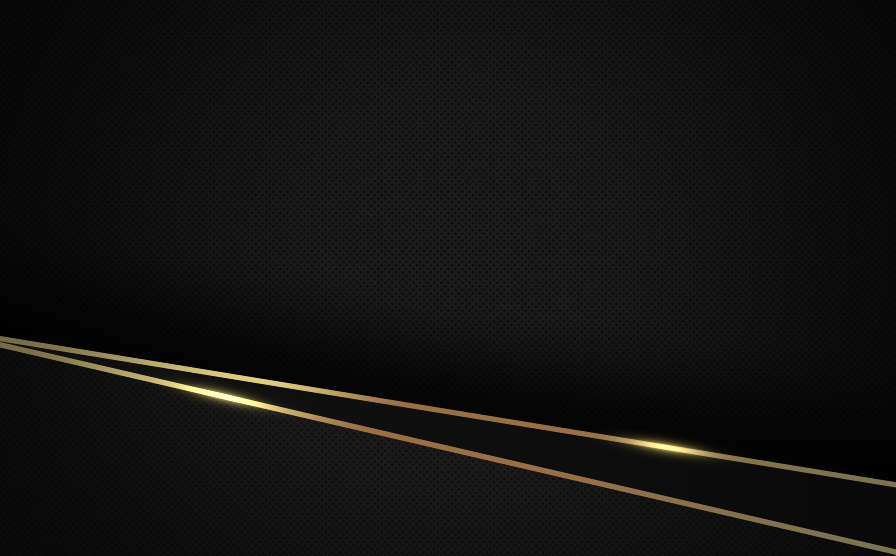
Write a Shadertoy shader that draws this background.

```glsl
// Dark perforated panels divided by two slanted gold strips with soft flares.

// Signed height above the line from left height a to right height b.
float heightAbove(vec2 p, float aspect, float a, float b) {
    float slope = (b - a) / aspect;
    return (p.y - a - slope * p.x) / sqrt(1.0 + slope * slope);
}

// Staggered round holes: 1 inside a hole, 0 on the surface.
float perforation(vec2 p, float pixel) {
    vec2 period = vec2(0.0126, 0.0126);
    vec2 a = (fract(p / period) - 0.5) * period;
    vec2 b = (fract(p / period + 0.5) - 0.5) * period;
    float d = min(length(a), length(b)) - 0.0023;
    return 1.0 - smoothstep(-0.6 * pixel, 0.6 * pixel, d);
}

// Gold running from olive through pale yellow and bronze back to olive.
vec3 goldTone(float x, float highlight) {
    vec3 olive = vec3(0.46, 0.42, 0.27);
    vec3 pale = vec3(0.87, 0.81, 0.50);
    vec3 bronze = vec3(0.60, 0.44, 0.26);
    vec3 tone = mix(olive, pale, smoothstep(0.0, highlight, x));
    tone = mix(tone, bronze, smoothstep(highlight, highlight + 0.17, x));
    return mix(tone, vec3(0.49, 0.45, 0.30), smoothstep(0.55, 0.95, x));
}

// Glow stretched along a strip, with a wide halo and a narrow hot core.
vec3 flare(float along, float across) {
    float halo = exp(-pow(along / 0.072, 2.0) - pow(across / 0.013, 2.0));
    float core = exp(-pow(along / 0.058, 2.0) - pow(across / 0.006, 2.0));
    return halo * vec3(0.42, 0.38, 0.17) + core * vec3(0.40, 0.39, 0.27);
}

void mainImage(out vec4 fragColor, in vec2 fragCoord) {
    vec2 uv = fragCoord / iResolution.xy;
    vec2 p = fragCoord / iResolution.y;
    float aspect = iResolution.x / iResolution.y;
    float pixel = 1.0 / iResolution.y;

    float upper = heightAbove(p, aspect, 0.391, 0.128);
    float lower = heightAbove(p, aspect, 0.380, 0.007);

    // Panel light falling off towards the sides and corners
    vec2 q = (uv - vec2(0.52, 0.56)) * vec2(1.75, 1.15);
    float light = 0.108 * (1.0 - 0.72 * smoothstep(0.1, 1.1, length(q)));

    // Holes, then the shadow cast on the upper panel
    float panel = light * (1.0 - 0.48 * perforation(p, pixel));
    float shadow = mix(0.18, 1.0, smoothstep(-0.02, 0.23, upper));
    float wedge = 0.060 - 0.020 * smoothstep(0.3, 1.0, uv.x);
    float below = panel * 1.12 + 0.008;

    float aboveUpper = smoothstep(-pixel, pixel, upper);
    float aboveLower = smoothstep(-pixel, pixel, lower);
    float shade = mix(below, wedge, aboveLower);
    shade = mix(shade, panel * shadow, aboveUpper);
    vec3 color = shade * vec3(1.0, 1.0, 0.99);

    // Gold strips
    float lowerStrip = 1.0 - smoothstep(-0.6 * pixel, 0.6 * pixel, abs(lower) - 0.0049);
    float upperStrip = 1.0 - smoothstep(-0.6 * pixel, 0.6 * pixel, abs(upper) - 0.0047);
    color = mix(color, goldTone(uv.x, 0.25), lowerStrip);
    color = mix(color, goldTone(uv.x, 0.29), upperStrip);

    // Flares
    color += flare(p.x - 0.25 * aspect, lower) * (1.0 - 0.5 * color);
    color += flare(p.x - 0.744 * aspect, upper) * (1.0 - 0.5 * color);

    fragColor = vec4(min(color, 1.0), 1.0);
}
```
